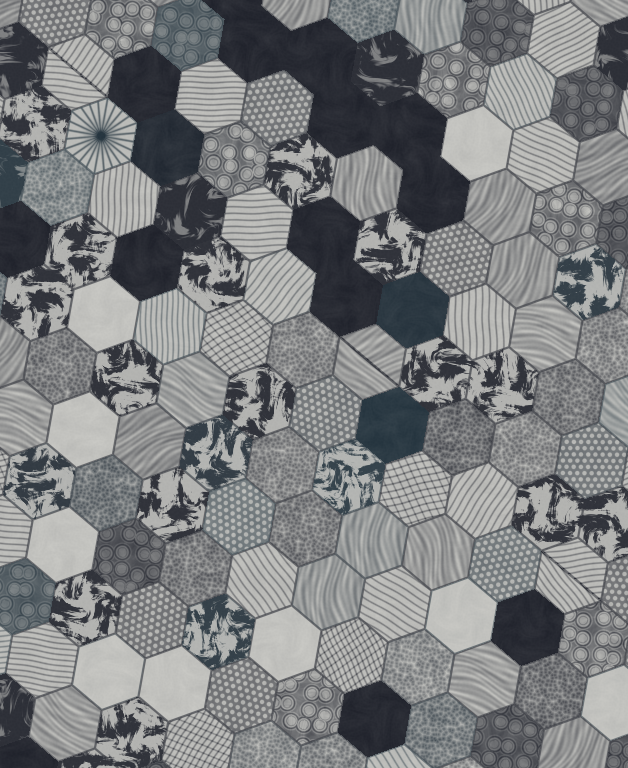
Write a Shadertoy shader that draws this pattern.

```glsl
// Tilted hexagon patchwork of engraved, marbled and inked tiles.

float hash(vec2 p) {
    p = fract(p * vec2(0.1031, 0.1137) + 0.317);
    p += dot(p, p.yx + 33.33);
    return fract((p.x + p.y) * p.x * 17.31);
}

mat2 rotation(float a) {
    return mat2(cos(a), -sin(a), sin(a), cos(a));
}

// Warped layered sines, roughly -1 to 1
float marble(vec2 p) {
    float sum = 0.0, amp = 0.6;
    for (int i = 0; i < 5; i++) {
        p = rotation(0.9) * p * 1.6 + 1.3;
        p += 0.9 * sin(p.yx * 0.8);
        sum += amp * sin(p.x) * cos(p.y);
        amp *= 0.72;
    }
    return sum;
}

// Cellular noise: nearest and second nearest distance
vec2 cellular(vec2 p, float jitter) {
    vec2 base = floor(p), near = vec2(9.0);
    for (int j = -1; j <= 1; j++)
    for (int i = -1; i <= 1; i++) {
        vec2 c = base + vec2(i, j);
        vec2 seed = vec2(hash(c), hash(c + 57.0));
        float d = length(c + 0.5 + jitter * (seed - 0.5) - p);
        near = d < near.x ? vec2(d, near.x) : vec2(near.x, min(near.y, d));
    }
    return near;
}

float stripe(float x, float period, float halfWidth, float px) {
    float d = abs(fract(x / period) - 0.5) * period;
    return 1.0 - smoothstep(halfWidth - px, halfWidth + px, d);
}

// Flowing hair-like grain
float strands(vec2 p, float seed) {
    float bend = p.y + 0.07 * sin(p.x * 4.0 + seed * 20.0) + 0.10 * p.x * p.y;
    return 0.45 * sin(bend * 75.0 + 2.0 * sin(p.x * 5.0 + bend * 9.0))
         + 0.35 * sin(bend * 41.0 + 1.5 * sin(p.x * 7.0 + seed * 9.0))
         + 0.25 * sin(bend * 17.0 + p.x * 3.0);
}

// Lightness of one tile, its kind drawn by weight
float tile(vec2 local, vec2 q, vec2 id, float px) {
    float kind = hash(id + 13.0), seed = hash(id + 71.0);
    float blot = marble(q * 5.0);
    if (id == vec2(0.0)) {                                  // sunburst
        float ray = abs(sin(atan(local.y, local.x) * 12.0)) * length(local) / 12.0;
        float line = 1.0 - smoothstep(0.0, 0.012 + px, ray);
        return 0.95 - 0.6 * line - 0.5 * smoothstep(0.15, 0.0, length(local));
    }
    if (kind < 0.08) return 0.04 + 0.04 * blot;             // solid ink
    if (kind < 0.16) return 0.08 + 0.5 * smoothstep(0.1, 0.7, blot);
    if (kind < 0.29)                                        // marbled
        return 0.1 + 0.8 * smoothstep(-0.35, 0.25, blot + 0.4 * marble(q * 11.0));
    if (kind < 0.39) {                                      // bubbles
        vec2 c = cellular(q * 3.9, 0.45);
        float rim = smoothstep(0.1, 0.0, abs(c.x - 0.43));
        float inner = smoothstep(0.07, 0.0, abs(c.x - 0.27 - 0.05 * blot));
        float v = 0.82 - 0.5 * rim - 0.2 * inner - 0.35 * smoothstep(0.45, 0.6, c.x);
        return (v + 0.12 * blot) * (seed < 0.45 ? 0.6 : 1.0);
    }
    if (kind < 0.53) {                                      // stippled
        float grit = cellular(q * 17.0, 0.9).x;
        return 0.48 + 0.2 * seed + 0.5 * (grit - 0.4) + 0.1 * blot;
    }
    if (kind < 0.60) {                                      // dotted mesh
        float dots = 0.0;
        for (int k = 0; k < 3; k++)
            dots += cos((rotation(1.0472 * float(k) + seed) * local).x * 68.0);
        return 0.5 + 0.4 * smoothstep(-1.0, 1.6, dots) + 0.05 * blot;
    }
    if (kind < 0.64) return 0.99 + 0.03 * blot;             // blank

    // Hatched and grained tiles, a few of them split by a seam
    float angle = seed * 3.14, seam = 0.0;
    if (hash(id + 5.0) < 0.1) {
        float side = dot(local, vec2(0.5, 0.866));
        seam = 1.0 - smoothstep(0.008, 0.008 + 1.5 * px, abs(side));
        angle += side > 0.0 ? 1.05 : 0.0;
    }
    vec2 p = rotation(angle) * local;
    float v;
    if (kind < 0.82) {
        float wobble = p.y + 0.008 * sin(p.x * 9.0 + seed * 30.0);
        v = 0.96 - 0.42 * stripe(wobble, 0.075 + 0.03 * hash(id + 3.0), 0.011, px);
        if (kind < 0.68) v -= 0.35 * stripe(p.x + 0.2 * p.y, 0.11, 0.01, px);
    } else {
        v = 0.72 + 0.12 * (seed - 0.5) + 0.2 * strands(p, seed);
    }
    return v + 0.03 * blot - 0.5 * seam;
}

void mainImage(out vec4 fragColor, in vec2 fragCoord) {
    float spacing = 0.0879;
    float px = 1.0 / (iResolution.y * spacing);
    vec2 q = rotation(-0.176) * (fragCoord / iResolution.y - vec2(0.1315, 0.823)) / spacing;

    // Nearest centre among two interleaved rectangular grids
    vec2 cell = vec2(1.0, 1.73205);
    vec2 a = q - cell * floor(q / cell + 0.5);
    vec2 b = q - cell * (floor(q / cell) + 0.5);
    vec2 local = dot(a, a) < dot(b, b) ? a : b;
    vec2 id = floor((q - local) * vec2(2.0, 1.1547) + 0.5);
    float edge = 0.5 - max(abs(local.x), dot(abs(local), vec2(0.5, 0.86603)));

    float light = clamp(tile(local, q, id, px), 0.0, 1.05);
    light += 0.03 * (cellular(q * 24.0, 0.9).x - 0.45);     // paper grain
    float outline = 1.0 - smoothstep(0.006, 0.012 + px, edge);
    light = mix(light, min(light, 0.22), 0.75 * outline);

    // Navy ink, sometimes teal, on pale grey paper
    vec3 ink = mix(vec3(0.13, 0.14, 0.175), vec3(0.15, 0.21, 0.25),
                   smoothstep(0.65, 0.9, hash(id + 29.0)));
    fragColor = vec4(mix(ink, vec3(0.765, 0.765, 0.75), light), 1.0);
}
```
